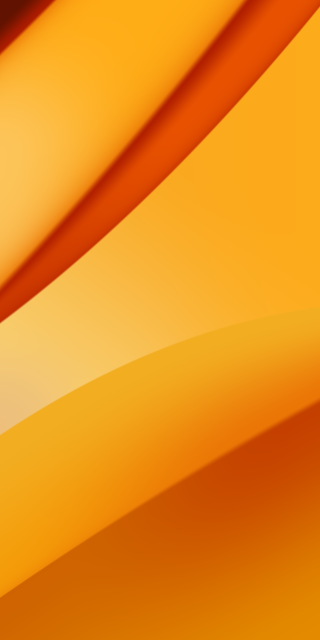
Give the GLSL for this background, as a Shadertoy shader.

```glsl
// Warm folded sheets: five curved amber and red layers stacked diagonally.
// Each boundary is a parabola y(x); layers are painted from top to bottom,
// with smooth gradients along the sheet and shading by distance to its edges.

// Boundary curves as (height at left, slope, bend), in canvas units
const vec3 CORNER_EDGE = vec3(0.915, 0.48, 0.08);
const vec3 FOLD_TOP    = vec3(0.549, 0.53, 0.075);
const vec3 FOLD_BOTTOM = vec3(0.495, 0.375, 0.12);
const vec3 SHEET_EDGE  = vec3(0.320, 0.335, -0.135);
const vec3 BASE_EDGE   = vec3(0.066, 0.345, -0.036);

const vec3 MAROON     = vec3(0.38, 0.07, 0.00);
const vec3 DEEP_RED   = vec3(0.68, 0.11, 0.00);
const vec3 EMBER      = vec3(0.91, 0.32, 0.00);
const vec3 RUST       = vec3(0.77, 0.25, 0.00);
const vec3 BURNT      = vec3(0.81, 0.39, 0.00);
const vec3 OCHRE      = vec3(0.89, 0.54, 0.00);
const vec3 ORANGE     = vec3(0.92, 0.46, 0.02);
const vec3 TANGERINE  = vec3(0.96, 0.61, 0.03);
const vec3 AMBER      = vec3(0.95, 0.68, 0.13);
const vec3 GOLD       = vec3(1.00, 0.68, 0.09);
const vec3 PALE_GOLD  = vec3(0.99, 0.77, 0.35);
const vec3 CREAM      = vec3(0.97, 0.81, 0.45);
const vec3 SAND       = vec3(0.92, 0.74, 0.49);

const float GLOW_WIDTH = 0.035;  // orange falloff at the upper sheet's rims
const float FOLD_BLUR  = 0.010;  // softness of the fold's upper edge

// Signed vertical distance above a boundary curve
float above(vec2 p, vec3 curve) {
    return p.y - (curve.x + p.x * (curve.y + p.x * curve.z));
}

float edgeMask(float d, float softness) {
    return smoothstep(-softness, softness, d);
}

vec3 upperSheet(vec2 p, float dCorner, float dFold) {
    float pale = (1.0 - smoothstep(0.0, 0.5, p.x))
               * (1.0 - smoothstep(0.06, 0.30, abs(p.y - 0.70)));
    vec3 col = mix(GOLD, PALE_GOLD, pale);
    col = mix(col, ORANGE, 0.9 * exp(-max(-dCorner, 0.0) / (0.6 * GLOW_WIDTH)));
    return mix(col, ORANGE, exp(-max(dFold, 0.0) / GLOW_WIDTH));
}

vec3 redFold(vec2 p, float dTop, float dBottom) {
    float t = clamp(dBottom / max(dBottom - dTop, 0.001), 0.0, 1.0);
    vec3 body = mix(mix(DEEP_RED, EMBER, 0.55), EMBER, smoothstep(0.0, 0.6, p.x));
    vec3 col = mix(body, DEEP_RED, smoothstep(0.5, 1.0, t));
    return mix(col, DEEP_RED, 0.55 * exp(-max(dBottom, 0.0) / 0.014));
}

vec3 mainSheet(vec2 p) {
    float warm = smoothstep(-0.15, 0.85, 0.6 * p.x + 1.6 * (p.y - 0.46));
    vec3 col = mix(CREAM, vec3(0.98, 0.66, 0.12), warm);
    float shade = (1.0 - smoothstep(0.0, 0.35, p.x))
                * (1.0 - smoothstep(0.34, 0.50, p.y));
    col = mix(col, SAND, 0.85 * shade);
    return mix(col, GOLD, 0.45 * smoothstep(0.4, 1.0, p.x));
}

vec3 lowerSheet(vec2 p, float dTop, float dBase) {
    float t = clamp(-dTop / max(dBase - dTop, 0.001), 0.0, 1.0);
    vec3 rim = mix(TANGERINE, ORANGE, smoothstep(0.0, 0.8, p.x));
    vec3 col = mix(AMBER, rim, smoothstep(0.05, 1.0, t));
    return mix(col, ORANGE, 0.5 * exp(-max(dBase, 0.0) / 0.012));
}

vec3 baseSheet(vec2 p, float dBase) {
    vec3 shadow = mix(BURNT, RUST, smoothstep(0.2, 0.9, p.x));
    float light = smoothstep(0.0, 0.36, -dBase);
    return mix(shadow, OCHRE, light);
}

void mainImage(out vec4 fragColor, in vec2 fragCoord) {
    vec2 p = fragCoord / iResolution.xy;
    float aa = 1.2 / iResolution.y;

    float dCorner = above(p, CORNER_EDGE);
    float dTop    = above(p, FOLD_TOP);
    float dBottom = above(p, FOLD_BOTTOM);
    float dSheet  = above(p, SHEET_EDGE);
    float dBase   = above(p, BASE_EDGE);

    // Lower layers first, each covered by the one above its boundary
    vec3 col = baseSheet(p, dBase);
    float baseBlur = aa + 0.005 * smoothstep(0.1, 0.8, p.x);
    col = mix(col, lowerSheet(p, dSheet, dBase), edgeMask(dBase, baseBlur));
    col = mix(col, mainSheet(p), edgeMask(dSheet, aa));
    col = mix(col, redFold(p, dTop, dBottom), edgeMask(dBottom, aa + 0.001));
    col = mix(col, upperSheet(p, dCorner, dTop), edgeMask(dTop, FOLD_BLUR));

    // Dark corner, glowing red towards its rim
    vec3 corner = mix(DEEP_RED, MAROON, smoothstep(0.0, 0.05, dCorner));
    col = mix(col, corner, edgeMask(dCorner, 0.005));

    fragColor = vec4(col, 1.0);
}
```
